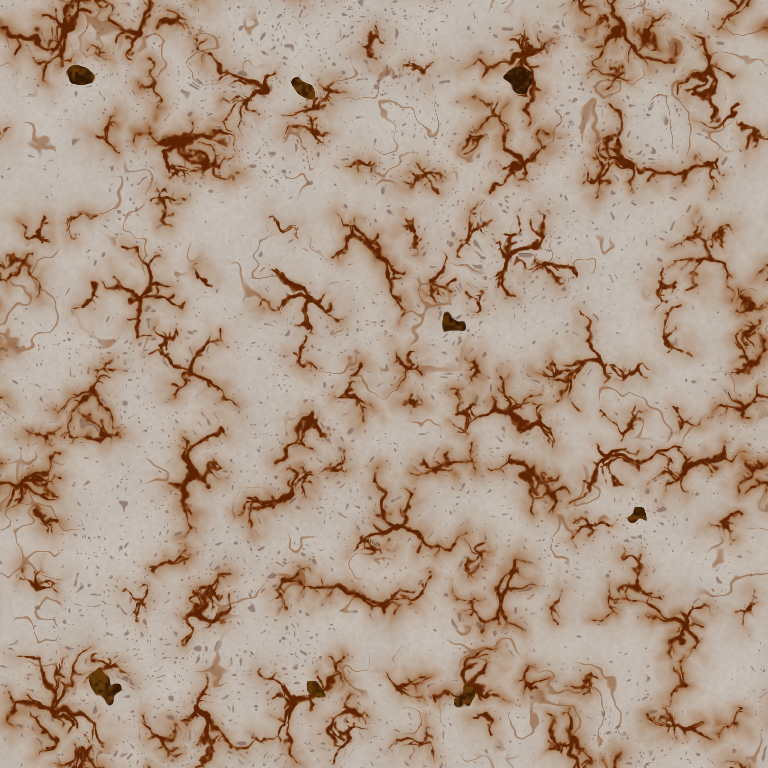
A WebGL 1 fragment shader for this texture:

```glsl
precision highp float;
// Rust-brown branching dendrites with soft stains on a pale grey ground.
// Jittered wrapped grids of tapered, kinked limbs are bent by periodic noise;
// specks, hairlines and a few dark clumps are scattered on top.
uniform vec2 u_resolution;

const vec3 GROUND = vec3(0.762, 0.728, 0.695);
const vec3 STAIN = vec3(0.63, 0.45, 0.30);
const vec3 RUST_EDGE = vec3(0.52, 0.29, 0.12);
const vec3 RUST_CORE = vec3(0.36, 0.135, 0.015);
const vec3 SPECK = vec3(0.46, 0.34, 0.30);
const vec3 CLUMP_DARK = vec3(0.19, 0.09, 0.01);
const vec3 CLUMP_LIGHT = vec3(0.40, 0.23, 0.04);
const float STAIN_WIDTH = 0.012;
const float STAIN_REACH = 0.06;
const float EDGE = 0.0011;
const float TAU = 6.28319;

vec4 hash4(vec2 p) {
  vec4 q = fract(p.xyxy * vec4(0.1031, 0.1030, 0.0973, 0.1099));
  q += dot(q, q.wzxy + 33.33);
  return fract((q.xxyz + q.yzzw) * q.zywx);
}

// Four independent value noises that wrap over the unit square.
vec4 noise(vec2 uv, float period, float seed) {
  vec2 p = uv * period, i = floor(p), f = fract(p);
  f = f * f * (3.0 - 2.0 * f);
  vec2 a = mod(i, period) + seed, b = mod(i + 1.0, period) + seed;
  return mix(mix(hash4(a), hash4(vec2(b.x, a.y)), f.x),
             mix(hash4(vec2(a.x, b.y)), hash4(b), f.x), f.y);
}

vec2 heading(float angle) { return vec2(cos(angle), sin(angle)); }

// Signed distance to a line that tapers from radius ra to rb.
float limb(vec2 p, vec2 a, vec2 b, float ra, float rb) {
  vec2 ab = b - a;
  float t = clamp(dot(p - a, ab) / dot(ab, ab), 0.0, 1.0);
  return length(p - a - ab * t) - mix(ra, rb, t);
}

// A body with up to five arms, each of three kinked sections with side twigs.
float dendrite(vec2 p, vec2 seed, float reach, float girth) {
  float spin = hash4(seed + 7.0).x * TAU;
  float d = length(p) - girth * 1.5;
  for (int i = 0; i < 5; i++) {
    float k = float(i);
    vec4 arm = hash4(seed + vec2(k * 17.0 + 3.0, k * 5.0));
    if (arm.y < 0.22) continue;
    float section = reach * mix(0.3, 1.0, arm.x) / 3.0;
    float angle = spin + (k + arm.z - 0.5) * TAU / 5.0;
    float radius = girth;
    vec2 joint = vec2(0.0);
    for (int j = 0; j < 3; j++) {
      vec4 h = hash4(seed + vec2(k * 13.0 + 41.0, float(j) * 29.0 + k));
      angle += (h.x - 0.5) * 1.7;
      vec2 next = joint + heading(angle) * section;
      float thin = radius * 0.76;
      d = min(d, limb(p, joint, next, radius, thin));
      float side = (h.y < 0.5 ? -1.0 : 1.0) * (0.7 + 0.6 * h.z);
      vec2 twig = next + heading(angle + side) * section * mix(0.2, 1.0, h.w);
      d = min(d, limb(p, next, twig, thin * 0.9, thin * 0.45));
      joint = next;
      radius = thin;
    }
  }
  return d;
}

// Nearest dendrite on a wrapped, jittered grid.
float colony(vec2 uv, float count, float reach, float girth, float share, float seed) {
  vec2 p = uv * count, cell = floor(p);
  float d = 1.0;
  for (int y = -1; y <= 1; y++) {
    for (int x = -1; x <= 1; x++) {
      vec2 c = cell + vec2(float(x), float(y));
      vec2 id = mod(c, count) * 3.0 + seed;
      vec4 h = hash4(id);
      vec2 q = (p - c - 0.5 - (h.xy - 0.5) * 0.7) / count;
      float size = mix(0.6, 1.0, h.w);
      if (h.z > share || length(q) > reach * size + STAIN_REACH) continue;
      d = min(d, dendrite(q, id, reach * size, girth * mix(0.8, 1.1, h.w)));
    }
  }
  return d;
}

// Coverage of round dots, one per cell at most.
float specks(vec2 uv, float count, float chance, float seed) {
  vec2 p = uv * count;
  vec4 h = hash4(mod(floor(p), count) + seed);
  float radius = 0.07 + 0.18 * h.w * h.w;
  float d = (length(fract(p) - mix(vec2(0.25), vec2(0.75), h.xy)) - radius) / count;
  return step(h.z, chance) * (1.0 - smoothstep(-EDGE, EDGE, d));
}

// Signed distance to rare, lumpy dark grains.
float clumps(vec2 uv) {
  vec2 p = uv * 4.0;
  vec4 h = hash4(mod(floor(p), 4.0) + 611.0);
  vec2 q = (fract(p) - mix(vec2(0.3), vec2(0.7), h.xy)) / 4.0;
  vec2 axis = heading(h.w * TAU);
  q = vec2(dot(q, axis), dot(q, vec2(-axis.y, axis.x)) * 1.6);
  return h.z < 0.4 ? length(q) - mix(0.011, 0.021, h.w) : 1.0;
}

void main() {
  vec2 uv = gl_FragCoord.xy / u_resolution;
  float edge = max(EDGE, 0.8 / u_resolution.y);
  vec4 broad = noise(uv, 6.0, 20.0), cloud = noise(uv, 18.0, 90.0);
  vec4 mottle = noise(uv, 56.0, 150.0), grain = noise(uv, 230.0, 240.0);
  vec2 bent = uv + (noise(uv, 30.0, 310.0).xy - 0.5) * 0.018
                 + (noise(uv, 84.0, 370.0).xy - 0.5) * 0.010;

  // Clean ground with faint clouds and grain.
  vec3 color = GROUND + (cloud.x - 0.5) * 0.025 + (grain.x - 0.5) * 0.035;

  // Dendrites and the stain that bleeds from them.
  float d = min(colony(bent, 7.0, 0.092, 0.0040, 0.9, 17.0),
                colony(bent, 12.0, 0.043, 0.0029, 0.75, 203.0));
  float patchy = 0.15 + 0.55 * broad.x + 0.45 * cloud.y + 0.25 * (mottle.x - 0.5);
  float stain = exp(-max(d, 0.0) / STAIN_WIDTH) * patchy;
  color = mix(color, STAIN, clamp(stain, 0.0, 1.0));

  // Hairlines and clustered specks.
  float hair = 1.0 - smoothstep(0.012, 0.045, abs(noise(bent, 34.0, 430.0).x - 0.5));
  color = mix(color, RUST_EDGE, 0.5 * hair * smoothstep(0.58, 0.75, cloud.z));
  float cluster = smoothstep(0.25, 0.85, 0.6 * broad.y + 0.4 * cloud.w);
  float dots = max(specks(bent, 75.0, 0.03 + 0.4 * cluster, 500.0),
                   specks(bent, 140.0, 0.05 + 0.4 * cluster, 700.0));
  color = mix(color, SPECK, 0.6 * dots);

  // Rough rust limbs, darker inside.
  float rough = d + (grain.y - 0.5) * 0.0028 + (mottle.y - 0.5) * 0.0018;
  float core = 1.0 - smoothstep(-0.0026, 0.0002, rough + (grain.z - 0.5) * 0.002);
  vec3 rust = mix(RUST_EDGE, RUST_CORE, core);
  color = mix(color, rust, 1.0 - smoothstep(-edge, edge, rough));

  // Dark clumps with an ochre mottle.
  float lump = clumps(bent) + (mottle.z - 0.5) * 0.008;
  vec3 clump = mix(CLUMP_DARK, CLUMP_LIGHT, smoothstep(0.25, 0.75, 0.5 * (mottle.w + grain.w)));
  color = mix(color, clump, 1.0 - smoothstep(-edge, edge, lump));

  gl_FragColor = vec4(color, 1.0);
}
```
